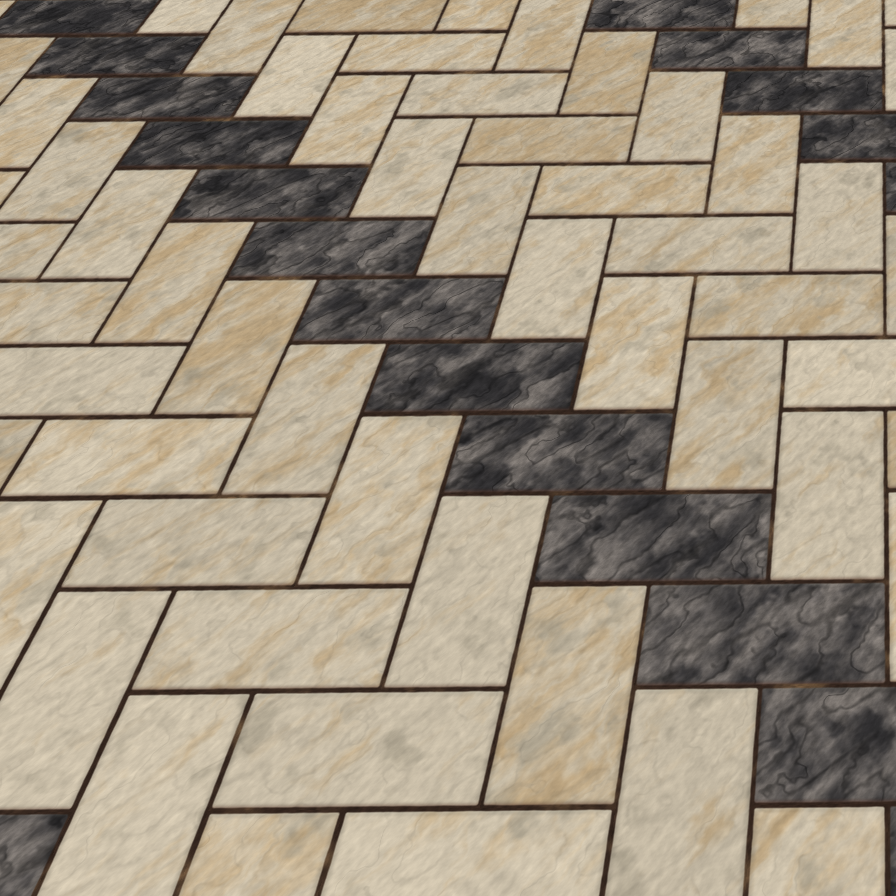
This texture is drawn by a three.js fragment shader. Its source:

```glsl
// Herringbone stone paving in perspective, cream blocks crossed by dark diagonal stairs.
varying vec2 vUv;

// Perspective: block units per canvas, measured from the horizon
const float HORIZON = 1.0154;
const vec2 TILT = vec2(0.010, 0.989);
const float VANISH_X = 0.980;
const float UNIT_WIDTH = 0.0793;
const float DEPTH = 25.935;
const vec2 GROUND_SHIFT = vec2(10.93, 24.56);

// Joints and edges, in canvas units
const float JOINT = 0.0015;
const float CORNER = 0.0050;
const float SOFT = 0.0013;
const float RIM = 0.0038;
const float EDGE_WEAR = 0.0011;

// Pattern and grain
const float BANDS_PER_STAIR = 2.0;
const vec2 GRAIN_ALONG = vec2(0.57, -0.82);
const vec2 GRAIN_ACROSS = vec2(0.82, 0.57);
const vec2 GRAIN_SCALE = vec2(1.1, 4.2);

const vec3 CREAM = vec3(0.785, 0.740, 0.655);
const vec3 OCHRE = vec3(0.715, 0.615, 0.465);
const vec3 ASH = vec3(0.635, 0.600, 0.525);
const vec3 CHARCOAL = vec3(0.185, 0.180, 0.185);
const vec3 SLATE = vec3(0.470, 0.445, 0.425);
const vec3 GAP = vec3(0.200, 0.145, 0.115);
const vec3 SAND = vec3(0.480, 0.375, 0.260);
const vec3 RUST = vec3(0.370, 0.240, 0.190);
const vec3 GLINT = vec3(0.830, 0.835, 0.765);

vec2 hash2(vec2 p) {
  p = vec2(dot(p, vec2(127.1, 311.7)), dot(p, vec2(269.5, 183.3)));
  return fract(sin(p) * 43758.5);
}

float corner(vec2 cell, vec2 f, vec2 o) {
  return dot(hash2(cell + o) * 2.0 - 1.0, f - o);
}

float gradientNoise(vec2 p) {
  vec2 i = floor(p), f = fract(p);
  vec2 w = f * f * f * (f * (f * 6.0 - 15.0) + 10.0);
  float low = mix(corner(i, f, vec2(0.0)), corner(i, f, vec2(1.0, 0.0)), w.x);
  float high = mix(corner(i, f, vec2(0.0, 1.0)), corner(i, f, vec2(1.0)), w.x);
  return mix(low, high, w.y);
}

float fbm(vec2 p) {
  float sum = 0.0, amp = 0.65;
  for (int i = 0; i < 4; i++) {
    sum += amp * gradientNoise(p);
    p = mat2(1.6, 1.2, -1.2, 1.6) * p + 7.3;
    amp *= 0.55;
  }
  return sum;
}

float roundBox(vec2 p, vec2 halfSize, float r) {
  vec2 q = abs(p) - halfSize + r;
  return length(max(q, 0.0)) + min(max(q.x, q.y), 0.0) - r;
}

void main() {
  // Canvas to ground: x runs right, y runs toward the viewer
  float below = HORIZON + dot(TILT, vec2(vUv.x, 1.0 - vUv.y));
  vec2 unit = vec2(UNIT_WIDTH * below, below * below / DEPTH);
  vec2 ground = GROUND_SHIFT + vec2((vUv.x - VANISH_X) / unit.x, -DEPTH / below);

  // Herringbone: two cells lie across, two stand upright, shifted one per row
  vec2 cell = floor(ground);
  float stepIndex = cell.x - cell.y;
  float phase = mod(stepIndex, 4.0);
  bool across = phase < 1.5;
  vec2 origin = across ? cell - vec2(phase, 0.0) : cell - vec2(0.0, phase < 2.5 ? 1.0 : 0.0);
  vec2 size = across ? vec2(2.0, 1.0) : vec2(1.0, 2.0);
  bool dark = across && mod(floor(stepIndex / 4.0), BANDS_PER_STAIR) < 0.5;
  vec2 seed = hash2(origin + 3.7);

  // Worn block outline, negative inside
  vec2 p = (ground - origin - 0.5 * size) * unit;
  vec2 halfSize = 0.5 * size * unit;
  float edge = roundBox(p, halfSize, CORNER * below * 0.6) + JOINT * below * (0.75 + 0.5 * seed.x);
  edge += EDGE_WEAR * fbm(ground * 6.0);

  // Cleft stone grain, different in every block
  vec2 q = ground + 23.0 * seed;
  vec2 grain = vec2(dot(q, GRAIN_ALONG), dot(q, GRAIN_ACROSS));
  float blotch = fbm(q * 2.1);
  float streak = fbm(grain * GRAIN_SCALE + 0.8 * blotch);
  float fine = fbm(grain * vec2(7.0, 16.0));
  float vein = 1.0 - smoothstep(0.0, 0.07, abs(gradientNoise(grain * vec2(1.2, 3.6) + blotch)));

  vec3 stone;
  if (dark) {
    float lift = blotch * 1.1 + streak * 0.8 + 0.25 * (seed.y - 0.5) - 0.16 * (vUv.y - 0.5);
    stone = mix(CHARCOAL, SLATE, smoothstep(-0.42, 0.48, lift));
    stone *= (1.0 + 0.5 * fine) * (1.0 - 0.28 * vein);
  } else {
    float warm = streak + 0.45 * (seed.y - 0.5) + 0.16 * (vUv.y - 0.4);
    stone = mix(CREAM, OCHRE, 0.85 * smoothstep(-0.12, 0.50, warm));
    stone = mix(stone, ASH, 0.65 * smoothstep(0.05, 0.40, blotch - 0.3 * streak));
    stone *= (0.97 + 0.08 * seed.x) * (1.0 + 0.17 * fine) * (1.0 - 0.05 * vein);
  }

  // Bevel: pale far edge, rusty near edge, shaded sides
  float rim = smoothstep(-RIM * below, 0.0, edge);
  float side = clamp((abs(p.y) - halfSize.y + RIM * 2.0) / (RIM * 2.0), 0.0, 1.0);
  vec3 bevel = mix(stone * 0.80, p.y < 0.0 ? mix(stone, GLINT, dark ? 0.22 : 0.65) : RUST, side);
  stone = mix(stone, bevel, 0.65 * rim);

  // Joints, partly filled with sand
  float fill = smoothstep(0.02, 0.40, fbm(ground * 1.7 + 11.0));
  vec3 joint = mix(GAP, SAND, 0.75 * fill) * (1.0 + 0.5 * fine);
  gl_FragColor = vec4(mix(stone, joint, smoothstep(-SOFT, SOFT, edge)), 1.0);
}
```
